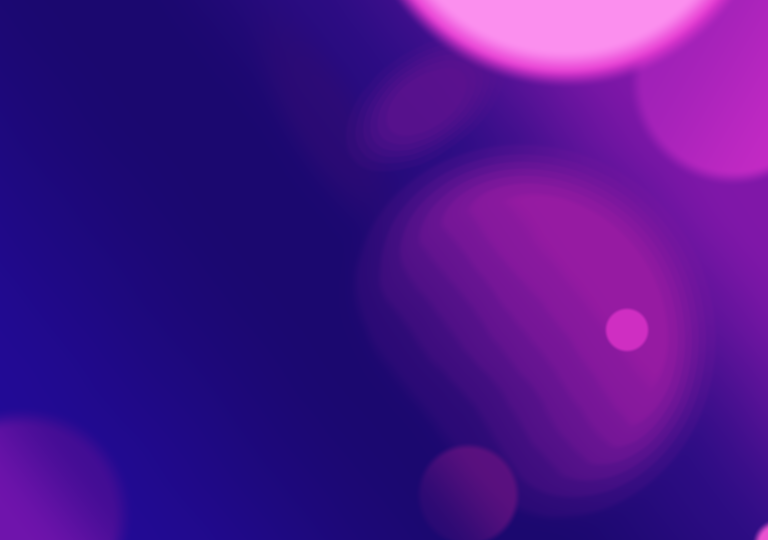
Write a Shadertoy shader that draws this background.

```glsl
// Soft violet bokeh: blurred light discs over a diagonal indigo gradient.
// Each disc is a distance mask tinted along the diagonal; the large lens is
// split into soft tone bands whose borders are bent by layered sines.

const vec2 DIAGONAL = vec2(0.793, 0.609);

// Coverage of a disc with a blurred edge.
float disc(vec2 p, vec2 center, float radius, float blur) {
    return 1.0 - smoothstep(radius - blur, radius + blur, length(p - center));
}

// Coverage of a soft ellipse whose long axis points along axis.
float softEllipse(vec2 p, vec2 center, vec2 axis, vec2 size) {
    vec2 d = p - center;
    vec2 q = vec2(dot(d, axis), dot(d, vec2(-axis.y, axis.x))) / size;
    return 1.0 - smoothstep(0.35, 1.15, length(q));
}

// Layered sines, roughly -1 to 1.
float ripple(vec2 p) {
    float sum = 0.0;
    float weight = 0.5;
    for (int i = 0; i < 4; i++) {
        sum += weight * sin(p.x + 1.7 * sin(p.y));
        p = mat2(1.6, 1.2, -1.2, 1.6) * p + 1.3;
        weight *= 0.5;
    }
    return sum;
}

// Rounds a value to levels, with smooth risers between them.
float softSteps(float value, float levels) {
    float x = value * levels;
    return (floor(x) + smoothstep(0.3, 0.7, fract(x))) / levels;
}

// Indigo gradient: blue corner, dark valley, violet far side.
vec3 backdrop(float t) {
    vec3 blue = vec3(0.135, 0.04, 0.59);
    vec3 valley = vec3(0.105, 0.03, 0.435);
    vec3 indigo = vec3(0.18, 0.05, 0.52);
    vec3 violet = vec3(0.50, 0.09, 0.66);
    vec3 color = mix(blue, valley, smoothstep(0.10, 0.72, t));
    color = mix(color, indigo, smoothstep(0.80, 1.16, t));
    return mix(color, violet, smoothstep(1.08, 1.47, t));
}

void mainImage(out vec4 fragColor, in vec2 fragCoord) {
    // Height is one unit; x is scaled to a fixed frame width.
    vec2 p = fragCoord / iResolution.xy * vec2(1.422, 1.0);
    float t = dot(p, DIAGONAL);
    float wobble = ripple(p * 13.0);
    vec3 color = backdrop(t + 0.006 * wobble);

    // Faint hazes near the top
    vec2 hazeAxis = vec2(0.8, 0.6);
    float haze = softEllipse(p, vec2(0.79, 0.81), hazeAxis, vec2(0.17, 0.095));
    float veil = softEllipse(p, vec2(0.60, 0.78), vec2(0.5, -0.866), vec2(0.24, 0.08));
    color = mix(color, vec3(0.20, 0.045, 0.45), 0.5 * veil);
    color = mix(color, vec3(0.38, 0.07, 0.56), 0.8 * softSteps(haze + 0.04 * wobble, 6.0));

    // Large banded lens
    float lens = disc(p, vec2(0.963, 0.370), 0.318, 0.065);
    float ramp = smoothstep(0.68, 1.22, t + 0.008 * wobble);
    float glow = lens * ramp;
    glow = mix(glow, softSteps(glow, 7.0), 0.65);
    color = mix(color, vec3(0.59, 0.105, 0.635), glow);

    // Lower discs
    float corner = disc(p, vec2(0.046, 0.046), 0.182, 0.022);
    vec3 cornerTint = mix(vec3(0.46, 0.08, 0.68), vec3(0.27, 0.05, 0.58),
                          smoothstep(0.04, 0.23, t));
    color = mix(color, cornerTint, 0.92 * corner);

    float ember = disc(p, vec2(0.867, 0.083), 0.091, 0.008);
    float emberLight = smoothstep(0.64, 0.80, t);
    color = mix(color, vec3(0.37, 0.065, 0.50), ember * mix(0.2, 0.9, emberLight));

    // Bright dot and the spark in the corner
    color = mix(color, vec3(0.81, 0.18, 0.76), disc(p, vec2(1.161, 0.389), 0.039, 0.004));
    color = mix(color, vec3(0.92, 0.32, 0.82), disc(p, vec2(1.440, -0.008), 0.040, 0.009));

    // Right-hand disc, warmer toward its lower right
    float side = disc(p, vec2(1.357, 0.850), 0.180, 0.016);
    float warmth = smoothstep(-0.15, 0.30, p.x - 1.30 + 0.6 * (0.85 - p.y));
    vec3 sideTint = mix(vec3(0.63, 0.13, 0.72), vec3(0.79, 0.17, 0.78), warmth);
    color = mix(color, sideTint, 0.96 * side);

    // Large pink light with a magenta rim
    vec2 sun = vec2(1.046, 1.226);
    color = mix(color, vec3(0.90, 0.22, 0.82), disc(p, sun, 0.371, 0.020));
    color = mix(color, vec3(0.985, 0.56, 0.935), disc(p, sun, 0.343, 0.026));

    fragColor = vec4(color, 1.0);
}
```
